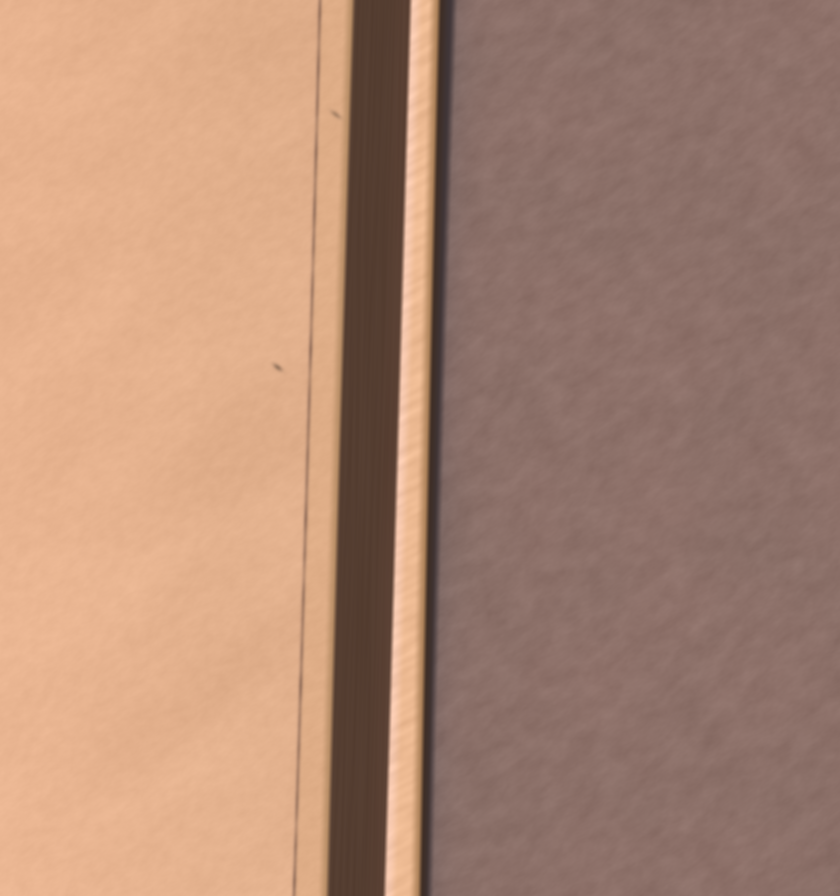
Write a WebGL 2 fragment shader that draws this texture.

```glsl
#version 300 es
precision highp float;

uniform vec2 u_resolution;
out vec4 fragColor;

vec2 hashGradient(vec2 cell) {
  vec3 q = fract(cell.xyx * vec3(0.1031, 0.1030, 0.0973));
  q += dot(q, q.yzx + 33.33);
  float angle = 6.2832 * fract((q.x + q.y) * q.z);
  return vec2(cos(angle), sin(angle));
}

float gradientNoise(vec2 p) {
  vec2 i = floor(p), f = p - i;
  vec2 s = f * f * f * (f * (f * 6.0 - 15.0) + 10.0);
  vec2 e = vec2(0.0, 1.0);
  float a = dot(hashGradient(i), f);
  float b = dot(hashGradient(i + e.yx), f - e.yx);
  float c = dot(hashGradient(i + e.xy), f - e.xy);
  float d = dot(hashGradient(i + e.yy), f - e.yy);
  return mix(mix(a, b, s.x), mix(c, d, s.x), s.y);
}

float fbm(vec2 p) {
  float sum = 0.0, gain = 0.6;
  for (int i = 0; i < 4; i++) {
    sum += gain * gradientNoise(p);
    p = mat2(1.6, 1.2, -1.2, 1.6) * p + 7.3;
    gain *= 0.55;
  }
  return sum;
}

// Signed distance across a leaning edge, with a slight bow at mid height
float across(vec2 uv, float bottom, float top, float bow) {
  return uv.x - mix(bottom, top, uv.y) + bow * 4.0 * uv.y * (1.0 - uv.y);
}

float soft(float d, float width) {
  return smoothstep(-width, width, d);
}

float speck(vec2 p, vec2 center, vec2 size) {
  vec2 d = mat2(0.8, 0.6, -0.6, 0.8) * (p - center) / size;
  return exp(-dot(d, d));
}

void main() {
  vec2 uv = gl_FragCoord.xy / u_resolution;
  vec2 p = gl_FragCoord.xy / u_resolution.y;
  vec2 slanted = mat2(0.82, -0.57, 0.57, 0.82) * p;

  float crease = across(uv, 0.350, 0.381, -0.001);
  float gap = across(uv, 0.390, 0.421, 0.001);
  float strip = across(uv, 0.458, 0.489, 0.0);
  float shadow = across(uv, 0.500, 0.523, 0.001);
  float board = across(uv, 0.512, 0.541, 0.002);

  // Warm paper with broad diagonal waves and fine grain
  float waves = fbm(slanted * vec2(3.0, 7.0) + 2.0);
  float grain = fbm(slanted * vec2(55.0, 95.0));
  vec3 paper = mix(vec3(0.91, 0.705, 0.565), vec3(0.885, 0.69, 0.55), smoothstep(0.0, 0.36, uv.x));
  paper += 0.02 * (0.5 - uv.y) + 0.05 * waves + 0.03 * grain;
  paper *= 1.0 - 0.3 * speck(p, vec2(0.310, 0.590), vec2(0.006, 0.003));

  // Narrow margin between the crease and the gap
  vec3 margin = vec3(0.875, 0.68, 0.53) + 0.03 * grain + 0.015 * waves;
  margin *= 1.0 - 0.22 * speck(p, vec2(0.375, 0.872), vec2(0.007, 0.003));
  vec3 color = mix(paper, margin, soft(crease, 0.004));
  float creaseWear = 0.75 + 0.5 * gradientNoise(vec2(3.0, uv.y * 32.0));
  color *= 1.0 - vec3(0.29, 0.31, 0.29) * creaseWear * exp(-pow(crease / 0.0027, 2.0));
  color = mix(color, vec3(0.63, 0.48, 0.32), 0.65 * smoothstep(-0.013, 0.0, gap));

  // Dark gap with faint vertical streaks
  vec3 gapColor = vec3(0.33, 0.24, 0.19) + 0.018 * gradientNoise(vec2(gap * 240.0, uv.y * 5.0));
  gapColor += vec3(0.02, 0.01, 0.01) * smoothstep(0.04, 0.068, gap);
  color = mix(color, gapColor, soft(gap, 0.0035));

  // Lit strip: pale left rim, slanted fibres, olive right side
  float fibres = gradientNoise(vec2(p.x * 22.0, (p.y - p.x * 0.5) * 105.0));
  vec3 stripColor = mix(vec3(0.97, 0.79, 0.69), vec3(0.93, 0.73, 0.575), smoothstep(0.003, 0.016, strip));
  stripColor += 0.065 * fibres + 0.02 * grain;
  stripColor = mix(stripColor, vec3(0.67, 0.50, 0.34), smoothstep(-0.014, 0.0, shadow));
  color = mix(color, stripColor, soft(strip, 0.0035));

  // Contact shadow, then the mottled board
  vec3 shadowColor = mix(vec3(0.24, 0.175, 0.14), vec3(0.25, 0.21, 0.22), smoothstep(0.0, 0.014, shadow));
  color = mix(color, shadowColor, soft(shadow, 0.0035));
  float mottle = fbm(slanted * vec2(26.0, 48.0) + 11.0);
  float blotch = fbm(p * 5.0 + 4.0);
  vec3 boardColor = vec3(0.55, 0.44, 0.41) + 0.05 * mottle + 0.02 * grain;
  boardColor += vec3(0.025, 0.012, 0.012) * blotch;
  boardColor -= vec3(0.06, 0.035, 0.02) * exp(-max(board, 0.0) / 0.018);
  color = mix(color, boardColor, soft(board, 0.0055));

  fragColor = vec4(clamp(color, 0.0, 1.0), 1.0);
}
```
